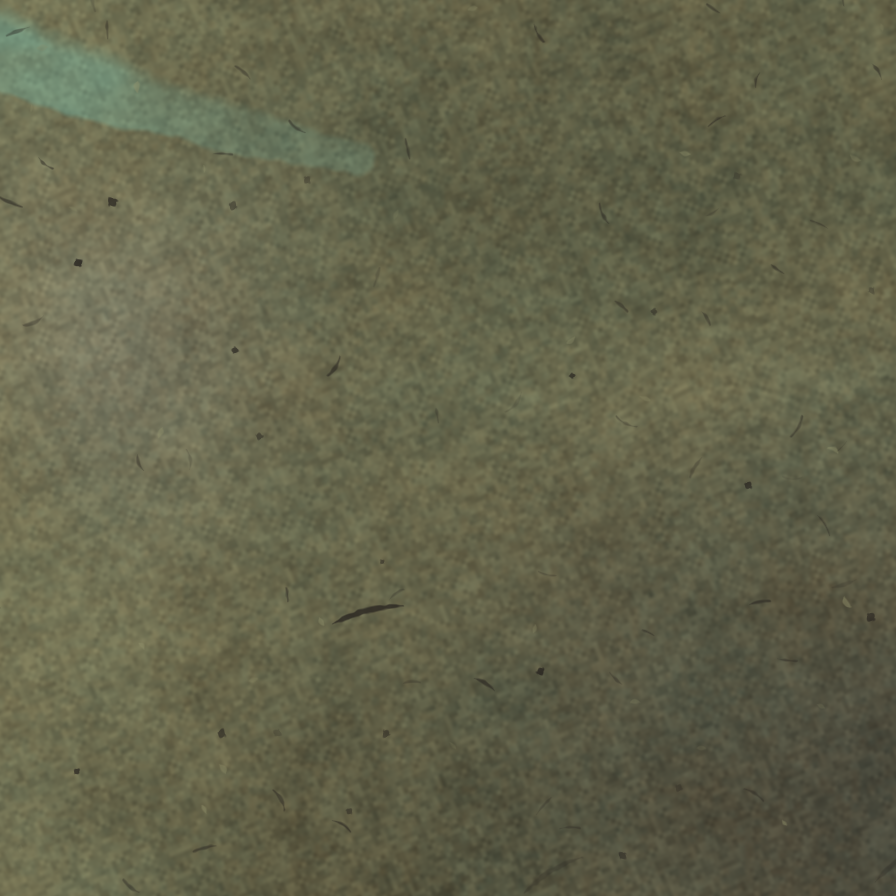
This texture is drawn by a Shadertoy shader. Its source:

```glsl
const vec3 PAPER = vec3(1.0, 0.998, 0.732);      // tint of the sheet per unit of tone
const vec3 GREY_TINT = vec3(1.015, 0.985, 0.83); // worn and shaded areas
const vec3 TEAL = vec3(0.435, 0.565, 0.475);
const vec3 INK = vec3(0.15, 0.135, 0.12);
const vec3 PALE = vec3(0.57, 0.57, 0.42);
const float BASE_TONE = 0.392;
const float FINE_GRAIN = 0.085;
const float COARSE_GRAIN = 0.05;
const float MOTTLE = 0.045;
const float WRINKLE = 0.06;
const float EDGE = 0.0014;

float hash(vec2 p) {
    return fract(sin(dot(p, vec2(127.1, 311.7))) * 43758.5453);
}

float noise(vec2 p) {
    vec2 i = floor(p), f = fract(p);
    f = f * f * (3.0 - 2.0 * f);
    return mix(mix(hash(i), hash(i + vec2(1, 0)), f.x),
               mix(hash(i + vec2(0, 1)), hash(i + vec2(1, 1)), f.x), f.y);
}

float signedNoise(vec2 p) {
    return noise(p) - 0.5;
}

mat2 rotation(float angle) {
    float c = cos(angle), s = sin(angle);
    return mat2(c, -s, s, c);
}

// Soft elliptical patch of light or shade
float patchAt(vec2 p, vec2 centre, vec2 radius) {
    vec2 q = (p - centre) / radius;
    return exp(-dot(q, q));
}

// Tapered, bent marks scattered on a jittered grid; returns coverage
float marks(vec2 p, float cells, float chance, float halfLength, float halfWidth, float seed) {
    float cover = 0.0;
    vec2 home = floor(p * cells);
    for (int y = -1; y <= 1; y++)
    for (int x = -1; x <= 1; x++) {
        vec2 cell = home + vec2(x, y);
        vec2 key = cell + seed;
        if (hash(key + 3.3) > chance) continue;
        vec2 jitter = vec2(hash(key + 11.7), hash(key + 23.1));
        vec2 q = rotation(6.2832 * hash(key + 37.9)) * (p - (cell + jitter) / cells);
        float size = mix(0.5, 1.0, hash(key + 41.3));
        float reach = halfLength * size;
        q.y += (hash(key + 53.7) - 0.5) * 0.6 * q.x * q.x / halfLength;
        float along = clamp(q.x, -reach, reach);
        float taper = 1.0 - 0.75 * along * along / (reach * reach);
        float d = length(q - vec2(along, 0.0)) - halfWidth * size * taper;
        d += 0.0022 * signedNoise(p * 170.0 + seed);
        float strength = mix(0.25, 1.0, hash(key + 67.1));
        cover = max(cover, strength * (1.0 - smoothstep(-EDGE, EDGE, d)));
    }
    return cover;
}

// Tapering brush stroke, crisp below and feathered above
float brushStroke(vec2 p) {
    float x = clamp(p.x, -0.1, 0.395);
    float centre = 0.945 - 0.42 * x + 0.29 * x * x;
    vec2 q = p - vec2(x, centre);
    float d = length(q) - mix(0.042, 0.021, x / 0.4);
    d += 0.014 * signedNoise(p * 16.0) + 0.004 * signedNoise(p * 80.0);
    float feather = mix(0.004, 0.02, smoothstep(-0.01, 0.02, q.y) * (1.0 - x / 0.4));
    float opacity = mix(0.8, 0.36, smoothstep(0.0, 0.36, p.x));
    opacity *= 0.8 + 0.4 * noise(p * vec2(25.0, 45.0));
    return opacity * (1.0 - smoothstep(-feather, feather, d));
}

void mainImage(out vec4 fragColor, in vec2 fragCoord) {
    vec2 p = fragCoord / iResolution.y;

    // Broad light and shade
    vec2 warped = p + 0.07 * vec2(signedNoise(p * 6.0), signedNoise(p * 6.0 + 31.0));
    float worn = patchAt(warped, vec2(0.14, 0.62), vec2(0.18, 0.17));
    float corner = patchAt(warped, vec2(1.02, 0.08), vec2(0.42, 0.36));
    vec2 bandPoint = rotation(0.2) * (warped - vec2(0.8, 0.59));
    float band = patchAt(bandPoint, vec2(0.0), vec2(0.32, 0.11));
    float tone = BASE_TONE + 0.055 * exp(-p.x * p.x / 0.09);
    tone += 0.03 * worn + 0.048 * band - 0.1 * corner;
    tone -= 0.035 * patchAt(warped, vec2(0.75, 0.81), vec2(0.3, 0.14));
    tone -= 0.06 * patchAt(warped, vec2(0.36, 0.0), vec2(0.25, 0.2));

    // Paper grain, mottling and slanted wrinkles
    vec2 grainPoint = rotation(0.4) * p;
    float grain = FINE_GRAIN * signedNoise(grainPoint * 190.0);
    grain += COARSE_GRAIN * signedNoise(p * 95.0 + 17.0);
    grain += MOTTLE * (signedNoise(p * 38.0) + 0.7 * signedNoise(p * 13.0 + 7.0));
    vec2 slanted = rotation(0.35 + 0.5 * signedNoise(p * 5.0)) * p;
    grain += WRINKLE * band * signedNoise(slanted * vec2(22.0, 90.0));
    tone += grain * mix(1.0, 0.75, corner);

    vec3 colour = tone * mix(PAPER, GREY_TINT, clamp(0.6 * worn + 0.7 * corner, 0.0, 1.0));
    float hue = signedNoise(p * 110.0 + 5.0) + signedNoise(p * 9.0 + 61.0);
    colour += 0.016 * hue * vec3(1.0, -0.3, -0.8);

    colour = mix(colour, TEAL * (0.4 + 0.6 * tone / 0.42), brushStroke(p));

    // Pale flecks, short fibres, specks and long fibres
    colour = mix(colour, PALE, 0.5 * marks(p, 9.0, 0.3, 0.006, 0.003, 90.0));
    colour = mix(colour, INK, 0.6 * marks(p, 10.0, 0.5, 0.014, 0.0018, 10.0));
    colour = mix(colour, INK, 0.85 * marks(p, 7.0, 0.5, 0.004, 0.0058, 50.0));
    colour = mix(colour, INK, 0.85 * marks(p, 4.0, 0.35, 0.042, 0.0032, 130.0));

    fragColor = vec4(colour, 1.0);
}
```
